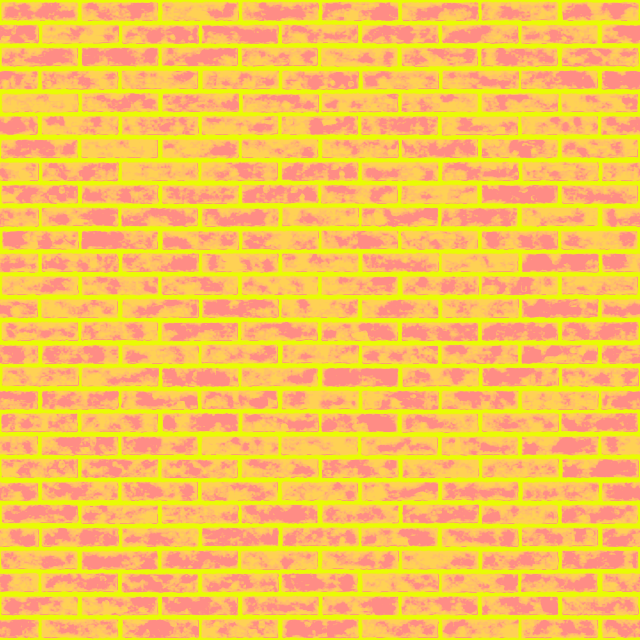
A three.js fragment shader for this texture:

```glsl
varying vec2 vUv;

const vec2 BRICKS = vec2(8.0, 28.0);
const vec2 JOINT = vec2(0.0066, 0.0082);
const float CORNER = 0.0022;
const float SOFT = 0.0008;

const vec3 MORTAR = vec3(0.91, 0.99, 0.01);
const vec3 MORTAR_EDGE = vec3(0.96, 0.89, 0.18);
const vec3 STRAW = vec3(1.0, 0.82, 0.33);
const vec3 AMBER = vec3(1.0, 0.75, 0.41);
const vec3 ORANGE = vec3(1.0, 0.66, 0.46);
const vec3 PINK = vec3(1.0, 0.55, 0.52);

float hash(vec2 p) {
  return fract(sin(dot(p, vec2(127.1, 311.7))) * 43758.5453);
}

// Value noise that wraps after a whole number of cells
float noise(vec2 p, vec2 period, float seed) {
  vec2 cell = floor(p);
  vec2 f = fract(p);
  f = f * f * (3.0 - 2.0 * f);
  vec2 a = mod(cell, period) + seed;
  vec2 b = mod(cell + 1.0, period) + seed;
  return mix(mix(hash(a), hash(vec2(b.x, a.y)), f.x),
             mix(hash(vec2(a.x, b.y)), hash(b), f.x), f.y);
}

float wrapNoise(vec2 uv, vec2 cells, float seed) {
  return noise(uv * cells, cells, seed);
}

float patches(vec2 p, float seed) {
  float sum = 0.0;
  float weight = 0.5;
  for (int i = 0; i < 4; i++) {
    sum += weight * noise(p, vec2(256.0), seed + float(i) * 17.0);
    p *= 2.0;
    weight *= 0.5;
  }
  return sum / 0.9375;
}

float roundedBox(vec2 p, vec2 halfSize, float radius) {
  vec2 q = abs(p) - halfSize + radius;
  return length(max(q, 0.0)) + min(max(q.x, q.y), 0.0) - radius;
}

vec3 brickColor(float heat) {
  vec3 color = mix(STRAW, AMBER, smoothstep(0.22, 0.40, heat));
  color = mix(color, ORANGE, smoothstep(0.40, 0.51, heat));
  return mix(color, PINK, smoothstep(0.50, 0.58, heat));
}

void main() {
  // Running bond: every other row moves by half a brick
  vec2 grid = vUv * BRICKS;
  grid.x += 0.5 * (1.0 - mod(floor(grid.y), 2.0));
  vec2 id = mod(floor(grid), BRICKS);
  vec2 local = fract(grid);
  float seed = floor(hash(id + 3.0) * 200.0);

  // Brick outline with uneven placement and chipped edges
  vec2 jitter = vec2(hash(id + 11.0), hash(id + 29.0)) - 0.5;
  vec2 p = (local - 0.5) / BRICKS - jitter * vec2(0.002, 0.0012);
  vec2 halfSize = 0.5 * (1.0 / BRICKS - JOINT);
  float wobble = wrapNoise(vUv, vec2(96.0), 5.0) - 0.5;
  float chips = wrapNoise(vUv, vec2(288.0), 7.0) - 0.5;
  float edge = roundedBox(p, halfSize, CORNER) + wobble * 0.0012 + chips * 0.0011;

  // Worn faces: broad patches, upright streaks and fine grain
  float wear = patches(local * vec2(7.0, 2.6), seed);
  float streaks = noise(local * vec2(18.0, 1.5), vec2(64.0), seed + 41.0) - 0.5;
  float grain = wrapNoise(vUv, vec2(360.0), 13.0) - 0.5;
  float speck = wrapNoise(vUv, vec2(230.0, 300.0), 19.0) - 0.5;
  float bias = hash(id + 53.0) - 0.5;
  float rim = 1.0 - smoothstep(0.0, 0.008, -edge);
  float heat = 0.51 + (wear - 0.5) * 1.05 + bias * 0.26 + streaks * 0.12;
  heat += grain * 0.17 + speck * 0.12 - rim * 0.16;

  // Pale rubbed spots on some bricks
  float spot = smoothstep(0.68, 0.80, noise(local * vec2(9.0, 3.0), vec2(64.0), seed + 71.0));
  heat -= spot * step(0.55, hash(id + 83.0)) * 0.22;

  // Mortar grows warmer beside the bricks
  float halo = 1.0 - smoothstep(0.0, 0.0022, edge + grain * 0.0008);
  vec3 color = mix(MORTAR, MORTAR_EDGE, halo);
  color = mix(color, brickColor(heat), 1.0 - smoothstep(-SOFT, SOFT, edge));

  // Broken thin shade along the lower and right edges
  float side = max(smoothstep(0.75, 0.95, -p.y / halfSize.y),
                   smoothstep(0.96, 0.99, p.x / halfSize.x));
  float line = 1.0 - smoothstep(0.0002, 0.0012, abs(edge));
  float broken = smoothstep(0.42, 0.62, wrapNoise(vUv, vec2(120.0, 84.0), 31.0));
  color = mix(color, PINK, line * side * broken * 0.75);

  gl_FragColor = vec4(color, 1.0);
}
```
